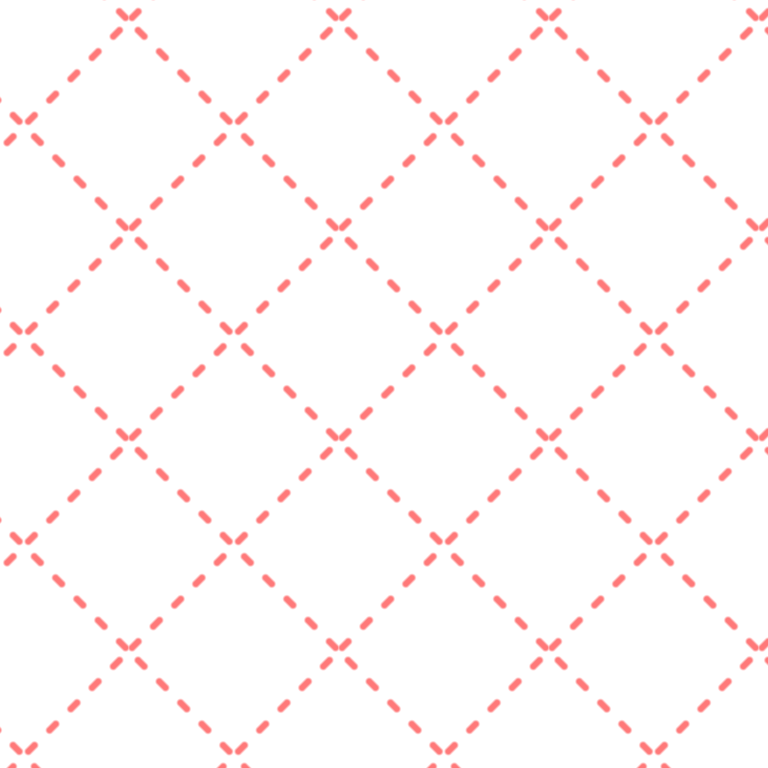
Reproduce this pattern procedurally as a WebGL 1 fragment shader.

```glsl
precision highp float;

uniform vec2 u_resolution;

const vec3 PAPER = vec3(1.0);
const vec3 STITCH = vec3(1.0, 0.475, 0.475);

// Placement, in canvas units
const float PERIOD = 0.27344;
const vec2 APEX = vec2(0.1677, 0.9727);

// Dashes, in units of one period
const float DASHES = 10.0;
const float DASH_STEP = 0.1012;
const float RUN_START = 0.0143;
const float HALF_LENGTH = 0.0209;
const float RADIUS = 0.0157;
const float SOFTNESS = 0.0075;

// Distance to the dashes on the diagonals y = x + n.
// Each run restarts once per period, leaving a shorter gap at the seam.
float dashedDiagonal(vec2 p) {
  float offset = fract(p.y - p.x + 0.5) - 0.5;
  float footX = p.x + 0.5 * offset;
  float run = fract(footX - RUN_START);
  float firstDash = 0.5 * (1.0 - (DASHES - 1.0) * DASH_STEP);
  float index = floor((run - firstDash) / DASH_STEP + 0.5);
  index = clamp(index, 0.0, DASHES - 1.0);
  float along = (run - firstDash - index * DASH_STEP) * sqrt(2.0);
  float across = offset / sqrt(2.0);
  return length(vec2(max(abs(along) - HALF_LENGTH, 0.0), across)) - RADIUS;
}

void main() {
  // Tile space with y pointing down from an upper crossing
  vec2 uv = gl_FragCoord.xy / u_resolution;
  vec2 p = (uv - APEX) * vec2(1.0, -1.0) / PERIOD;

  // Mirrored diagonals form the lattice
  float dist = min(dashedDiagonal(p), dashedDiagonal(vec2(-p.x, p.y)));

  // Soft edge, never narrower than a pixel
  float pixel = 1.0 / (PERIOD * min(u_resolution.x, u_resolution.y));
  float edge = max(SOFTNESS, 0.7 * pixel);
  float ink = 1.0 - smoothstep(-edge, edge, dist);
  gl_FragColor = vec4(mix(PAPER, STITCH, ink), 1.0);
}
```
